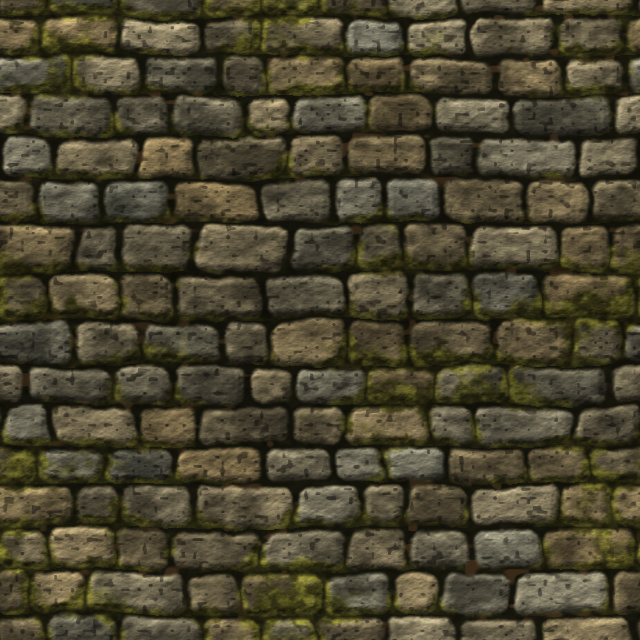
A Shadertoy shader for this texture:

```glsl
#define COURSES 15.0
#define STONES 9.0
#define FIRST_EDGE 0.0235
#define JOINT 0.0042
#define CORNER 0.013
#define RAGGED 0.010
#define BEVEL 0.0065
#define GRAIN 0.0075
#define MOSS_LEVEL 0.78
#define RELIEF 0.62

const float TAU = 6.28319;
const vec3 MORTAR = vec3(0.075, 0.072, 0.040);
const vec3 CHIP = vec3(0.27, 0.19, 0.11);
const vec3 STONE_DARK = vec3(0.25, 0.238, 0.185);
const vec3 STONE_LIGHT = vec3(0.50, 0.475, 0.375);
const vec3 MOSS_DARK = vec3(0.17, 0.165, 0.055);
const vec3 MOSS_LIGHT = vec3(0.41, 0.40, 0.14);

float hash(vec2 p) {
    return fract(sin(dot(p, vec2(127.1, 311.7))) * 43758.5453);
}

// Value noise that wraps after one canvas
float noise(vec2 uv, vec2 freq) {
    vec2 p = uv * freq, i = floor(p), f = fract(p);
    f = f * f * (3.0 - 2.0 * f);
    float a = hash(mod(i, freq));
    float b = hash(mod(i + vec2(1, 0), freq));
    float c = hash(mod(i + vec2(0, 1), freq));
    float d = hash(mod(i + vec2(1, 1), freq));
    return mix(mix(a, b, f.x), mix(c, d, f.x), f.y);
}

float fbm(vec2 uv, vec2 freq) {
    float sum = 0.0, amp = 0.5;
    for (int i = 0; i < 4; i++) {
        sum += amp * noise(uv, freq);
        freq *= 2.0;
        amp *= 0.5;
    }
    return sum;
}

// Upper edge of a course, measured down from the top
float courseEdge(float k) {
    float a = TAU * k / COURSES;
    return FIRST_EDGE + k / COURSES
         - 0.0065 * sin(a) - 0.004 * cos(a) + 0.0065 * cos(2.0 * a);
}

// Left edge of a stone, in stone widths
float stoneEdge(float c, float seed) {
    return c + 0.55 * (hash(vec2(mod(c, STONES), seed)) - 0.5);
}

// Distance to the stone outline, height within the stone, stone id
vec4 stoneAt(vec2 uv) {
    vec2 wave = vec2(noise(uv, vec2(9, 17)), noise(uv + 0.37, vec2(8, 15))) - 0.5;
    vec2 rough = vec2(fbm(uv, vec2(38)), fbm(uv + 0.61, vec2(38))) - 0.47;
    vec2 p = uv + wave * vec2(0.014, 0.011) + rough * RAGGED;

    float t = 1.0 - p.y;
    float k = floor((t - FIRST_EDGE) * COURSES);
    k += step(courseEdge(k + 1.0), t) - step(t, courseEdge(k));
    float top = courseEdge(k), bottom = courseEdge(k + 1.0);

    // Six courses recur lower down with the same stones
    float seed = mod(k, COURSES);
    if (seed > 6.0 && seed < 13.0) seed -= 6.0;

    float x = p.x * STONES + STONES * hash(vec2(seed, 4.7));
    float c = floor(x);
    c += step(stoneEdge(c + 1.0, seed), x) - step(x, stoneEdge(c, seed));
    float left = stoneEdge(c, seed), right = stoneEdge(c + 1.0, seed);
    vec2 id = vec2(mod(c, STONES), seed);

    vec2 q = vec2((x - 0.5 * (left + right)) / STONES, 0.5 * (top + bottom) - t);
    q.y += q.x * 0.07 * (hash(id + 2.3) - 0.5);
    vec2 size = 0.5 * vec2((right - left) / STONES, bottom - top) - JOINT;
    size -= 0.003 * vec2(hash(id + 5.1), hash(id + 8.9));
    vec2 e = abs(q) - size + CORNER;
    float d = length(max(e, 0.0)) + min(max(e.x, e.y), 0.0) - CORNER;
    return vec4(d, q.y, id);
}

float heightAt(vec2 uv) {
    float d = stoneAt(uv).x;
    return BEVEL * smoothstep(0.004, -0.011, d) + GRAIN * fbm(uv, vec2(44, 60));
}

void mainImage(out vec4 fragColor, in vec2 fragCoord) {
    vec2 uv = fragCoord / iResolution.xy;
    vec4 stone = stoneAt(uv);
    vec2 id = stone.zw;
    float fine = fbm(uv, vec2(70, 90));

    // Light from above and slightly left
    vec2 eps = vec2(0.0016, 0.0);
    float h = heightAt(uv);
    vec2 slope = (vec2(heightAt(uv + eps.xy), heightAt(uv + eps.yx)) - h) / eps.x;
    float light = clamp(1.0 + RELIEF * dot(slope, vec2(0.45, -0.9)), 0.35, 1.6);

    // Mottled stone with its own tone, tint and pits
    float tone = 0.5 + 2.0 * (fbm(uv, vec2(18, 24)) - 0.47)
               + 0.9 * (fine - 0.47) + 0.55 * (hash(id + 11.3) - 0.5);
    vec3 color = mix(STONE_DARK, STONE_LIGHT, clamp(tone, 0.0, 1.0));
    color *= mix(vec3(0.95, 0.98, 1.06), vec3(1.09, 0.99, 0.86), hash(id + 17.9));
    color *= 1.0 - 0.42 * smoothstep(0.72, 0.9, noise(uv, vec2(115, 140)));

    // Moss gathers in joints and on the lower part of stones
    float growth = 0.95 * fbm(uv + 0.23, vec2(6, 8)) + 0.5 * fbm(uv, vec2(36))
                 + 0.2 * smoothstep(-0.013, 0.004, stone.x) - 3.6 * stone.y;
    float moss = smoothstep(MOSS_LEVEL, MOSS_LEVEL + 0.2, growth);
    vec3 mossColor = mix(MOSS_DARK, MOSS_LIGHT, smoothstep(0.25, 0.72, fine));
    color = mix(color, mossColor, 0.88 * moss) * light;

    // Deep joints with small chips
    float chips = smoothstep(0.74, 0.9, noise(uv, vec2(45, 75)));
    vec3 joint = mix(MORTAR * (0.6 + 0.9 * fine), CHIP, 0.7 * chips);
    joint = mix(joint, mossColor * 0.6, 0.5 * moss);
    float cover = smoothstep(0.004, -0.004, stone.x - 0.003 * moss);
    color = mix(joint, color, cover);

    // The middle courses are damper
    color *= 0.98 + 0.10 * cos(TAU * uv.y);
    fragColor = vec4(color, 1.0);
}
```
